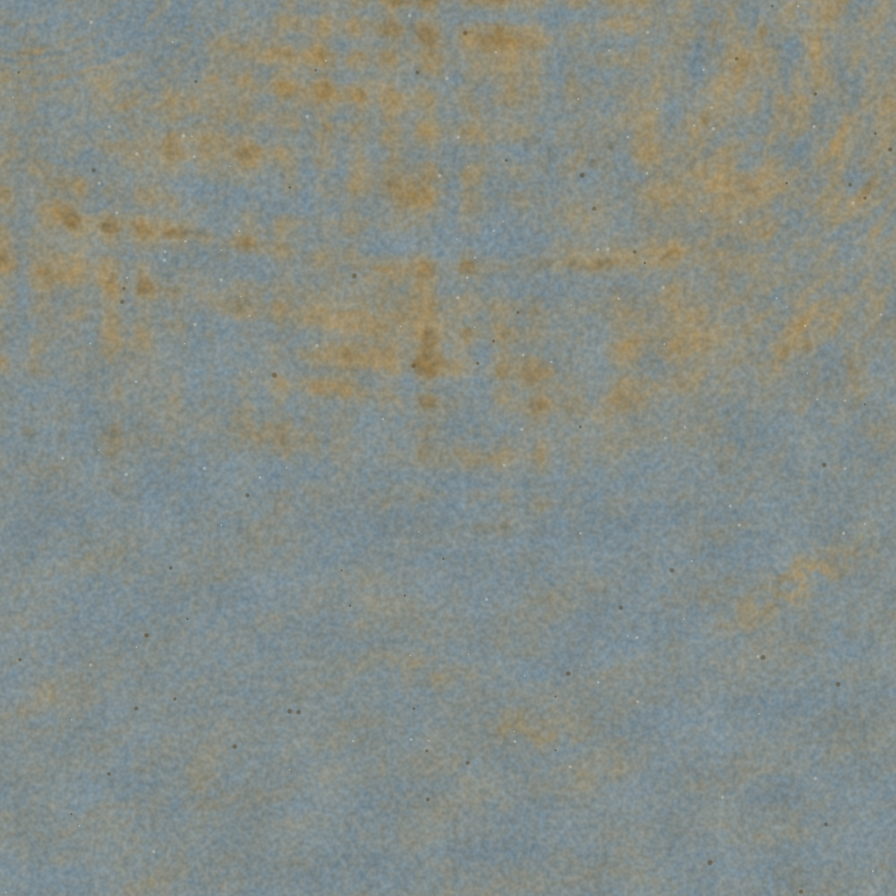
Write a Shadertoy shader that draws this texture.

```glsl
const vec3 BLUE_PAINT = vec3(0.490, 0.549, 0.572);
const vec3 OCHRE = vec3(0.640, 0.555, 0.390);
const vec3 BROWN = vec3(0.410, 0.345, 0.220);
const vec3 CHALK = vec3(0.740, 0.750, 0.720);
const float TAU = 6.2831853;

float hash(vec2 cell) {
    uvec2 q = uvec2(ivec2(cell)) * uvec2(1597u, 7919u);
    uint n = (q.x ^ (q.y << 7)) * 74747u;
    n = (n ^ (n >> 15)) * 28657u;
    n = (n ^ (n >> 13)) * 51787u;
    return float((n ^ (n >> 16)) & 65535u) / 65535.0;
}

float corner(vec2 cell, vec2 offset) {
    float angle = TAU * hash(cell);
    return dot(vec2(cos(angle), sin(angle)), offset);
}

// Gradient noise, about -0.7 to 0.7
float noise(vec2 p) {
    vec2 i = floor(p), f = p - i;
    vec2 s = f * f * f * (f * (f * 6.0 - 15.0) + 10.0);
    vec2 e = vec2(1.0, 0.0);
    float low = mix(corner(i, f), corner(i + e.xy, f - e.xy), s.x);
    float high = mix(corner(i + e.yx, f - e.yx), corner(i + 1.0, f - 1.0), s.x);
    return mix(low, high, s.y);
}

float fbm(vec2 p, int octaves) {
    float sum = 0.0, gain = 1.0;
    for (int i = 0; i < octaves; i++) {
        sum += gain * noise(p);
        p = p * 2.03 + 17.3;
        gain *= 0.6;
    }
    return sum;
}

vec2 turn(vec2 p, float angle) {
    float c = cos(angle), s = sin(angle);
    return vec2(c * p.x + s * p.y, c * p.y - s * p.x);
}

// Soft elongated patch with ragged edges
float scuff(vec2 p, vec2 center, float angle, vec2 size) {
    vec2 d = turn(p - center, angle) / size;
    return exp(-dot(d, d)) * clamp(0.7 + 1.2 * fbm(p * 28.0, 3), 0.0, 1.3);
}

// Crossed threads that fade in and out along their length
float weave(vec2 p) {
    float upright = noise(vec2(p.x * 29.0, p.y * 5.0) + 3.7)
                  + 0.20 * cos(TAU * 25.0 * p.x) * (0.6 + noise(p * 6.0));
    float level = noise(vec2(p.x * 5.0, p.y * 33.0) + 41.2)
                + 0.17 * cos(TAU * 27.0 * p.y) * (0.6 + noise(p * 5.0 + 9.0));
    return 0.65 * upright + 0.75 * level + 0.7 * upright * level;
}

// Sparse round flecks in a jittered grid
float flecks(vec2 p, float scale, float share, float seed) {
    vec2 cell = floor(p * scale), f = fract(p * scale) - 0.5;
    vec2 jitter = vec2(hash(cell + seed), hash(cell + seed + 57.0)) - 0.5;
    float radius = mix(0.12, 0.30, hash(cell + seed + 113.0));
    float dist = length(f - 0.4 * jitter);
    return step(hash(cell + seed + 211.0), share) * smoothstep(radius, 0.3 * radius, dist);
}

void mainImage(out vec4 fragColor, in vec2 fragCoord) {
    vec2 p = fragCoord / iResolution.y;

    // Threads sag across the width and wander slightly
    float sag = 0.24 * (p.x - 0.55) * (p.x - 0.55);
    vec2 cloth = p - vec2(0.0, sag);
    cloth += 0.008 * vec2(noise(p * 7.0), noise(p * 7.0 + 31.0));

    // Curved brush marks take over toward the right and top left
    float brushed = smoothstep(0.60, 0.90, p.x + 0.2 * noise(p * 4.0));
    float topLeft = smoothstep(0.22, 0.0, length((p - vec2(0.08, 1.0)) * vec2(0.6, 1.0)));
    vec2 bend = p + 0.05 * vec2(noise(p * 4.0 + 5.0), noise(p * 4.0 + 23.0));
    float strokes = fbm(turn(bend, 0.95 - 0.35 * topLeft) * vec2(12.0, 34.0), 2);
    float threads = mix(weave(cloth), 0.75 * strokes, max(brushed, topLeft));

    // Worn ochre: woven above, faint slanted drifts below
    float blots = fbm(p * 6.0 + 12.0, 3);
    float mottle = fbm(p * 38.0 + 70.0, 3);
    float drifts = fbm(turn(bend, 0.28) * vec2(7.0, 17.0) + 8.0, 3);
    float upper = smoothstep(0.40, 0.62, cloth.y + 0.08 * noise(p * 5.0 + 60.0));
    float wornAbove = 0.40 + 0.62 * threads + 0.30 * blots + 0.24 * mottle - 0.25 * topLeft;
    float wornBelow = 0.15 + 0.28 * drifts + 0.14 * mottle;
    float band = smoothstep(0.09, 0.0, abs(cloth.y - 0.45));
    wornBelow += band * (0.28 * threads - 0.06);
    float worn = mix(wornBelow, wornAbove, upper);
    float rust = scuff(p, vec2(0.89, 0.35), 0.55, vec2(0.07, 0.022));
    worn += 0.75 * rust;
    worn += 0.35 * scuff(p, vec2(0.62, 0.17), -0.35, vec2(0.08, 0.03));
    worn += 0.30 * scuff(p, vec2(0.48, 0.25), -0.10, vec2(0.09, 0.02));
    worn += 0.25 * scuff(p, vec2(0.20, 0.11), 0.30, vec2(0.07, 0.02));
    vec3 color = mix(BLUE_PAINT, OCHRE, smoothstep(-0.15, 1.10, worn) * 1.15 - 0.06);

    // Brown stains where threads cross
    float stain = smoothstep(0.22, 0.75, threads + 0.55 * noise(p * 45.0 + 90.0));
    stain *= max(upper, 0.6 * band) * (0.45 + 0.5 * noise(p * 5.0 + 33.0));
    float knots = scuff(p, vec2(0.67, 0.82), -0.12, vec2(0.10, 0.022));
    stain += (0.6 * knots + 0.5 * rust) * smoothstep(0.05, 0.40, noise(p * 55.0 + 4.0));
    color = mix(color, BROWN, clamp(0.7 * stain, 0.0, 0.65));

    // Uneven paint tone and fine grain
    float tone = 0.028 * fbm(p * 13.0 + 50.0, 3) + 0.028 * strokes * (0.35 + 0.4 * brushed);
    float grain = 0.055 * noise(p * 125.0) + 0.050 * noise(turn(p, 0.6) * 215.0);
    color += tone + grain;
    color += vec3(0.035, 0.0, -0.035) * noise(p * 95.0 + 140.0);

    // Dark pits and chalky chips
    color = mix(color, BROWN * 0.8, 0.55 * flecks(p, 70.0, 0.012, 5.0));
    color = mix(color, CHALK, 0.60 * flecks(p, 95.0, 0.008 + 0.012 * upper, 400.0));

    fragColor = vec4(clamp(color, 0.0, 1.0), 1.0);
}
```
